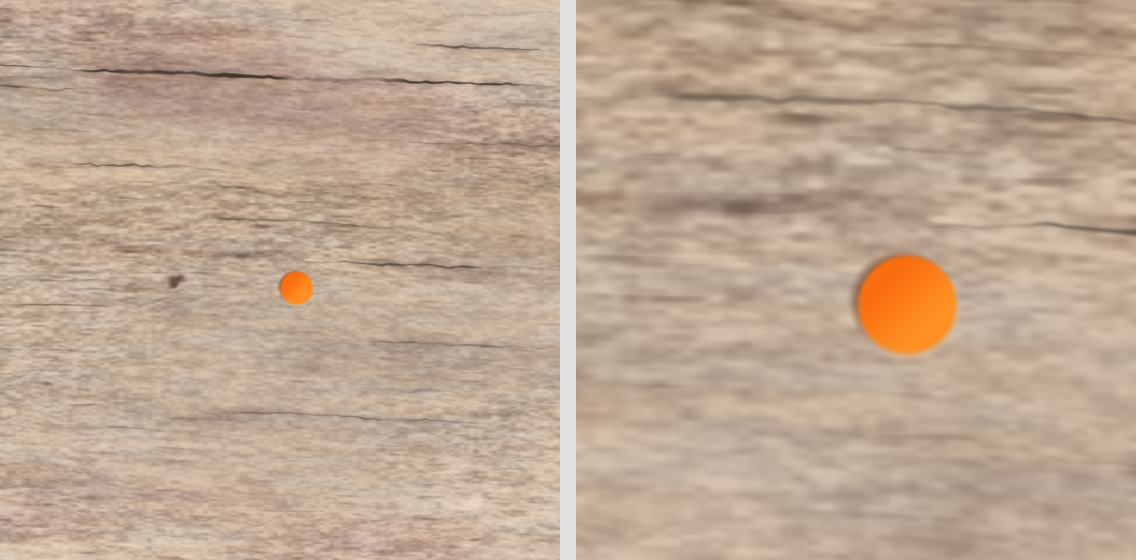
Left, the full canvas; right, a detail of the centre.
Give the GLSL for this texture, as a WebGL 2 fragment shader.

```glsl
#version 300 es
precision highp float;
// Weathered pale wood with horizontal grain, thin dark cracks, a small knot and an orange dot.
#define MEAN_TONE 0.772
#define BAND_CONTRAST 0.12
#define FIBRE_CONTRAST 0.105
#define FINE_CONTRAST 0.125
#define GRAIN_SLOPE 0.035
#define HAIRLINES 9
#define SOFTNESS 0.0024
#define DOT_CENTRE vec2(0.531, 0.485)
#define DOT_RADIUS 0.029
#define KNOT_CENTRE vec2(0.310, 0.500)

uniform vec2 u_resolution;
out vec4 fragColor;

const vec3 DARK_WOOD = vec3(0.45, 0.36, 0.31);
const vec3 PALE_WOOD = vec3(0.81, 0.73, 0.655);
const vec3 CRACK_COLOUR = vec3(0.24, 0.19, 0.16);

float hash(vec2 cell) {
  uvec2 q = uvec2(ivec2(cell)) * uvec2(1597u, 3812u);
  uint n = (q.x ^ (q.y + 7919u)) * 26699u;
  n = (n ^ (n >> 15)) * 73244u + 9176u;
  n = (n ^ (n >> 13)) * 40503u;
  return float((n ^ (n >> 16)) & 65535u) / 65535.0;
}

float noise(vec2 p) {
  vec2 cell = floor(p);
  vec2 f = p - cell;
  f = f * f * (3.0 - 2.0 * f);
  float low = mix(hash(cell), hash(cell + vec2(1, 0)), f.x);
  float high = mix(hash(cell + vec2(0, 1)), hash(cell + vec2(1, 1)), f.x);
  return mix(low, high, f.y);
}

// Signed noise, stretched by separate frequencies along and across the grain
float grain(vec2 p, float along, float across, float seed) {
  return noise(p * vec2(along, across) + seed) - 0.5;
}

// Coverage of a ragged, broken crack running right from its start
float crack(vec2 p, vec2 start, float span, float width, float seed, float soft) {
  float t = (p.x - start.x) / span;
  float wander = 0.010 * grain(p, 4.0, 0.0, seed) + 0.004 * grain(p, 21.0, 0.0, seed + 9.0)
               + 0.003 * grain(p, 75.0, 0.0, seed + 23.0);
  float offset = abs(p.y - start.y + GRAIN_SLOPE * (p.x - start.x) - wander);
  float taper = smoothstep(0.0, 0.4, t) * smoothstep(1.0, 0.6, t);
  float ragged = 0.3 + 0.7 * noise(vec2(p.x * 13.0, seed)) + 0.6 * noise(vec2(p.x * 60.0, seed + 4.0));
  float halfWidth = width * taper * ragged;
  float line = 1.0 - smoothstep(halfWidth - soft, halfWidth + soft, offset);
  float gaps = smoothstep(0.12, 0.55, noise(vec2(p.x * 17.0, seed + 40.0)));
  return line * smoothstep(0.0, 0.3, taper) * mix(0.3, 1.0, gaps);
}

vec3 woodColour(vec2 p) {
  // Grain follows a slight downward slope and gentle waves
  vec2 g = p + vec2(0.0, GRAIN_SLOPE * p.x + 0.020 * grain(p, 2.0, 5.0, 3.0));
  g.y += 0.005 * grain(p, 18.0, 30.0, 15.0);

  // Broad bands, fibres and fine flecks
  float band = grain(g, 1.3, 10.0, 21.0) + 0.7 * grain(g, 3.0, 30.0, 37.0);
  float fibre = grain(g, 12.0, 90.0, 51.0) + 0.8 * grain(g, 32.0, 130.0, 64.0);
  float fine = grain(g, 60.0, 210.0, 78.0) + 0.8 * grain(g, 120.0, 250.0, 93.0);
  float rough = 0.75 + 0.55 * smoothstep(0.25, 0.75, noise(g * vec2(2.0, 5.0) + 11.0));
  float tone = MEAN_TONE + BAND_CONTRAST * band
             + rough * (FIBRE_CONTRAST * fibre + FINE_CONTRAST * fine) * 0.85;

  // Short dark streaks and pale splinters
  float streak = smoothstep(0.74, 0.96, noise(g * vec2(13.0, 130.0) + 117.0));
  float splinter = smoothstep(0.78, 0.96, noise(g * vec2(42.0, 125.0) + 133.0));
  tone += rough * (0.04 * splinter - 0.08 * streak);

  // Rosy edges, honey middle and small shifts of hue
  float edge = smoothstep(0.62, 0.85, p.y) + smoothstep(0.22, 0.0, p.y);
  float rosy = edge * smoothstep(0.3, 0.7, noise(g * vec2(3.0, 14.0) + 151.0));
  float honey = smoothstep(0.50, 0.66, g.y) * smoothstep(0.82, 0.70, g.y);
  float hue = grain(g, 12.0, 55.0, 171.0);
  tone += 0.015 * honey - 0.060 * rosy;
  tone -= 0.4 * max(tone - 0.81, 0.0);
  vec3 colour = mix(DARK_WOOD, PALE_WOOD, (tone - 0.45) / 0.36);
  colour += rosy * vec3(0.015, -0.016, -0.008) + honey * vec3(0.010, 0.002, -0.020);
  return colour + hue * vec3(0.020, -0.003, -0.030);
}

void main() {
  vec2 p = gl_FragCoord.xy / u_resolution.y;
  float soft = max(SOFTNESS, 0.75 / u_resolution.y);
  vec3 colour = woodColour(p);

  // Main crack with a faint shadow, then scattered hairlines
  vec2 mainStart = vec2(-0.15, 0.885);
  float shade = 0.2 * crack(p, mainStart, 1.3, 0.006, 5.0, 0.007);
  shade = max(shade, 0.95 * crack(p, mainStart, 1.3, 0.0032, 5.0, soft));
  for (int i = 0; i < HAIRLINES; i++) {
    float k = float(i);
    float height = 0.24 + 0.75 * (k + hash(vec2(k, 41))) / float(HAIRLINES);
    vec2 start = vec2(hash(vec2(k, 17)) * 0.9 - 0.1, height);
    float span = mix(0.25, 0.6, hash(vec2(k, 29)));
    float depth = mix(0.4, 0.85, hash(vec2(k, 53)));
    shade = max(shade, depth * crack(p, start, span, 0.0020, k * 7.0 + 60.0, soft));
    shade = max(shade, 0.15 * crack(p, start, span, 0.005, k * 7.0 + 60.0, 0.006));
  }
  colour = mix(colour, CRACK_COLOUR, shade);

  // Small ragged knot
  vec2 k = (p - KNOT_CENTRE) * vec2(0.75, 1.0);
  float knot = length(k + 0.014 * vec2(grain(p, 80.0, 80.0, 7.0), grain(p, 90.0, 90.0, 31.0)));
  colour = mix(colour, vec3(0.35, 0.23, 0.21), 0.8 * (1.0 - smoothstep(0.003, 0.015, knot)));

  // Orange dot with a shadow on its left and a pale lower rim
  vec2 d = p - DOT_CENTRE;
  float shadow = 1.0 - smoothstep(-0.004, 0.004, length(d + vec2(0.004, -0.002)) - DOT_RADIUS);
  float rim = 1.0 - smoothstep(-0.003, 0.004, length(d + vec2(-0.001, 0.003)) - DOT_RADIUS);
  float disc = 1.0 - smoothstep(-soft, soft, length(d) - DOT_RADIUS);
  colour = mix(colour, vec3(0.47, 0.32, 0.23), 0.7 * shadow);
  colour = mix(colour, vec3(0.90, 0.73, 0.54), 0.6 * rim);
  vec3 orange = mix(vec3(0.98, 0.43, 0.06), vec3(1.0, 0.57, 0.14), smoothstep(-0.03, 0.03, d.x - d.y));
  fragColor = vec4(mix(colour, orange, disc), 1.0);
}
```
